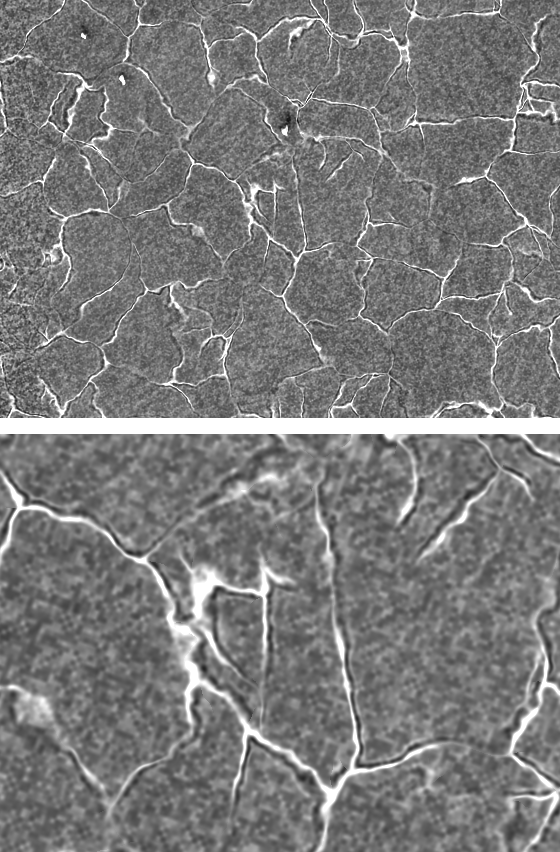
Top: the whole. Bottom: its middle third, enlarged.
Write a Shadertoy shader that draws this texture.

```glsl
// Etched polycrystal under a microscope: grey grains with bright, broken boundaries.
// A warped power diagram shapes the grains; a finer one splits some of them.
// Directional and fine noise give the surface its streaks and grit.

float hash(vec2 p) {
    vec3 q = fract(p.xyx * 0.1031);
    q += dot(q, q.yzx + 33.33);
    return fract((q.x + q.y) * q.z);
}

float noise(vec2 p) {
    vec2 cell = floor(p), f = fract(p);
    f = f * f * (3.0 - 2.0 * f);
    float low = mix(hash(cell), hash(cell + vec2(1, 0)), f.x);
    float high = mix(hash(cell + vec2(0, 1)), hash(cell + vec2(1, 1)), f.x);
    return mix(low, high, f.y);
}

// Centred noise pair, used to bend the domain
vec2 wobble(vec2 p) {
    return vec2(noise(p), noise(p + 47.3)) - 0.5;
}

vec2 rotate(vec2 p, float angle) {
    float c = cos(angle), s = sin(angle);
    return vec2(c * p.x - s * p.y, s * p.x + c * p.y);
}

float band(float d, float width) {
    return exp(-d * d / (width * width));
}

float smoothMin(float a, float b, float k) {
    float h = max(k - abs(a - b), 0.0) / k;
    return min(a, b) - 0.25 * k * h * h;
}

vec2 grainSite(vec2 cell) {
    return cell + 0.5 + 0.95 * (vec2(hash(cell + 11.7), hash(cell + 83.1)) - 0.5);
}

float grainPower(vec2 p, vec2 cell) {
    vec2 r = p - grainSite(cell);
    return dot(r, r) - 0.5 * hash(cell + 29.5);
}

// Returns boundary distance, grain key and the side of the boundary (-1 or 1)
vec3 grains(vec2 p) {
    vec2 home = floor(p), owner = home;
    float best = 1e5;
    for (int k = 0; k < 25; k++) {
        vec2 cell = home + vec2(k % 5 - 2, k / 5 - 2);
        float power = grainPower(p, cell);
        if (power < best) { best = power; owner = cell; }
    }
    float edge = 1e3, nearest = 1e3, side = 1.0;
    float key = hash(owner + 61.9);
    vec2 site = grainSite(owner);
    for (int k = 0; k < 25; k++) {
        vec2 cell = home + vec2(k % 5 - 2, k / 5 - 2);
        if (cell == owner) continue;
        float gap = 0.5 * (grainPower(p, cell) - best) / max(length(grainSite(cell) - site), 0.05);
        if (gap < nearest) {
            nearest = gap;
            side = key > hash(cell + 61.9) ? 1.0 : -1.0;
        }
        edge = smoothMin(edge, gap, 0.025);
    }
    return vec3(max(edge, 0.0), key, side);
}

// Thin ridge, dark groove on one side and a faint second ridge beyond it
float boundary(float d, float side, float strength) {
    float ridge = 0.58 * band(d, 0.0025) * strength;
    float halo = 0.05 * band(d, 0.013) * strength;
    float groove = 0.2 * band(d * side - 0.0055, 0.0027) * (0.3 + 0.7 * strength);
    float echo = 0.13 * band(d * side - 0.0105, 0.0025) * strength;
    return ridge + halo + echo - groove;
}

// White particle sitting in a dark pit
float particle(vec2 p, vec2 centre, float radius) {
    vec2 r = (p - centre) / radius + 1.3 * wobble(p * 85.0);
    float pit = 0.25 * band(length(r - vec2(0.3, 1.1)), 1.3);
    return 0.75 * smoothstep(1.05, 0.65, length(r * vec2(1.4, 0.85))) - pit;
}

void mainImage(out vec4 fragColor, in vec2 fragCoord) {
    vec2 p = fragCoord / iResolution.y;

    // Grain layout
    vec2 bent = p + 0.085 * wobble(p * 8.0 + 2.0) + 0.03 * wobble(p * 21.0);
    bent += 0.009 * wobble(p * 60.0) + 0.004 * wobble(p * 125.0);
    float coarse = 6.7, fine = 10.5;
    vec3 grain = grains(bent * coarse + 3.0);
    vec3 part = grains(bent * fine + 40.0);
    float key = grain.y;

    // Surface: grain shade, etching streaks and grit
    float tone = 0.43 + 0.04 * (key - 0.5) + 0.04 * (noise(p * 5.0) - 0.5);
    vec2 along = rotate(p + 2.0, 0.8 + 2.2 * key);
    float streak = noise(along * vec2(28.0, 135.0)) - 0.5;
    tone += streak * mix(0.03, 0.13, fract(key * 7.3));
    float grit = 0.65 * (noise(rotate(p, 0.35) * 250.0) - 0.5);
    grit += 0.4 * (noise(rotate(p, 0.9) * vec2(190.0, 120.0) + 9.0) - 0.5);
    float roughness = 0.37 + 0.24 * smoothstep(0.22, 0.0, p.x) + 0.12 * (noise(p * 4.0 + 5.0) - 0.5);
    tone += roughness * grit + 0.2 * grit * grit;

    // Polishing scratches near the upper left
    float scratch = noise(rotate(p, -0.85) * vec2(3.0, 55.0)) - 0.5;
    tone += 0.14 * scratch * band(length(p - vec2(0.36, 0.9)), 0.17);

    // Main boundaries and fading inner ones
    float patchy = smoothstep(0.15, 0.75, noise(p * 17.0 + 7.0));
    float broken = patchy * (0.4 + 1.1 * noise(p * 120.0));
    float strength = 0.15 + 0.95 * broken;
    tone += boundary(grain.x / coarse, grain.z, strength);
    float split = step(0.5, fract(key * 13.7)) * smoothstep(0.42, 0.62, noise(p * 11.0 + 21.0));
    tone += 0.9 * split * boundary(part.x / fine, part.z, strength);

    // Loose particles
    tone += particle(p, vec2(0.684, 0.688), 0.017);
    tone += particle(p, vec2(0.2, 0.916), 0.01);
    tone += particle(p, vec2(0.294, 0.81), 0.009);

    fragColor = vec4(vec3(clamp(tone, 0.08, 1.0)), 1.0);
}
```
